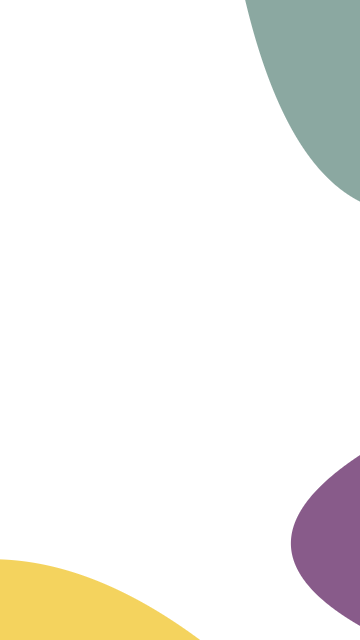
Give the GLSL for this background, as a Shadertoy shader.

```glsl
#define PAPER  vec3(1.0)
#define SAGE   vec3(0.545, 0.659, 0.631)
#define AMBER  vec3(0.957, 0.827, 0.369)
#define PLUM   vec3(0.533, 0.357, 0.541)

float cross2(vec2 a, vec2 b) {
    return a.x * b.y - a.y * b.x;
}

// Coverage of the region inside the parabola that leaves 'start' and reaches
// 'end', with its two tangents meeting at 'control'.
float parabolaMask(vec2 p, vec2 start, vec2 control, vec2 end) {
    // Barycentric weights of p; the curve satisfies v*v = 4*u*w
    float area = cross2(control - start, end - start);
    float v = cross2(p - start, end - start) / area;
    float w = cross2(control - start, p - start) / area;
    float u = 1.0 - v - w;
    float side = v * v - 4.0 * u * w;

    // One-pixel edge from the screen-space gradient
    float slope = length(vec2(dFdx(side), dFdy(side)));
    return clamp(0.5 - side / max(slope, 1e-6), 0.0, 1.0);
}

void mainImage(out vec4 fragColor, in vec2 fragCoord) {
    vec2 uv = fragCoord / iResolution.xy;

    // Upper right, lower right and lower left blobs
    float sage  = parabolaMask(uv, vec2(0.681, 1.0), vec2(0.789, 0.745), vec2(1.0, 0.685));
    float plum  = parabolaMask(uv, vec2(1.0, 0.289), vec2(0.616, 0.1465), vec2(1.0, 0.022));
    float amber = parabolaMask(uv, vec2(0.0, 0.126), vec2(0.266, 0.121), vec2(0.556, 0.0));

    vec3 color = mix(PAPER, SAGE, sage);
    color = mix(color, PLUM, plum);
    color = mix(color, AMBER, amber);
    fragColor = vec4(color, 1.0);
}
```
